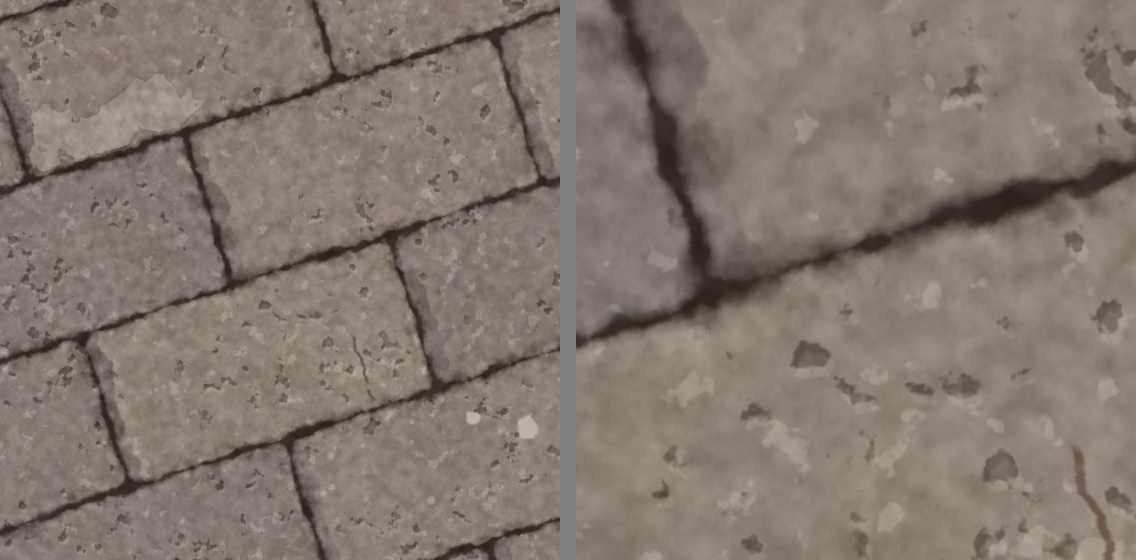
Left: the whole. Right: its middle third, enlarged.
Give the GLSL for this texture, as a three.js fragment shader.

```glsl
varying vec2 vUv;

float hash(vec2 p) {
  vec3 q = fract(vec3(p.xyx) * 0.1031);
  q += dot(q, q.yzx + 33.33);
  return fract((q.x + q.y) * q.z);
}

float noise(vec2 p) {
  vec2 i = floor(p), f = fract(p);
  f = f * f * (3.0 - 2.0 * f);
  return mix(mix(hash(i), hash(i + vec2(1.0, 0.0)), f.x),
             mix(hash(i + vec2(0.0, 1.0)), hash(i + vec2(1.0, 1.0)), f.x), f.y);
}

// Each octave is turned to hide the lattice
float fbm(vec2 p) {
  float sum = 0.0, amp = 0.5;
  for (int i = 0; i < 4; i++) {
    p = mat2(0.8, 0.6, -0.6, 0.8) * p;
    sum += amp * noise(p);
    p = p * 2.03 + 17.3;
    amp *= 0.5;
  }
  return sum / 0.9375;
}

float roundedBox(vec2 p, vec2 halfSize, float radius) {
  vec2 q = abs(p) - halfSize + radius;
  return length(max(q, 0.0)) + min(max(q.x, q.y), 0.0) - radius;
}

// Irregular pale speck
float chip(vec2 p, vec2 center, float radius) {
  float d = length(p - center) + radius * 0.6 * (noise(p * 90.0) - 0.5);
  return 1.0 - smoothstep(radius - 0.004, radius + 0.002, d);
}

void main() {
  vec2 p = vUv;
  vec2 along = vec2(0.951, 0.309);
  vec2 paving = vec2(dot(p, along), dot(p, vec2(-along.y, along.x)));

  // Running bond with wobbly joints
  vec2 wobble = vec2(fbm(p * 26.0 + 40.0), fbm(p * 26.0 + 80.0)) - 0.5;
  vec2 bond = paving + 0.014 * wobble;
  vec2 size = vec2(0.579, 0.2885);
  float row = floor((bond.y - 0.0485) / size.y);
  float column = (bond.x - 0.26) / size.x + 0.5 * mod(row, 2.0);
  vec2 id = vec2(floor(column), row);
  vec2 local = (vec2(fract(column), fract((bond.y - 0.0485) / size.y)) - 0.5) * size;
  float gap = 0.002 + 0.006 * noise(p * 24.0 + 9.0);
  float edge = roundedBox(local, size * 0.5 - gap, 0.02);

  // Stone tone, from cool grey to warm grey
  float tone = 0.5 + 0.5 * cos(2.0 * id.x) * cos(2.4 * id.y);
  vec3 color = mix(vec3(0.512, 0.463, 0.441), vec3(0.555, 0.506, 0.464), tone);
  float grain = fbm(p * 68.0);
  color += 0.045 * (fbm(p * 9.0 + id * 5.0) - 0.5) + 0.15 * (grain - 0.5);
  color += 0.05 * (fbm(p * 140.0 + 6.0) - 0.5);
  color += vec3(0.016, -0.002, -0.016) * (fbm(p * 14.0 + 31.0) - 0.5);

  // Small pits with a lit lower lip, and raised flecks
  float patches = smoothstep(0.4, 0.6, noise(p * 11.0 + 3.0));
  float pit = smoothstep(0.66, 0.76, fbm(p * 46.0 + 11.0)) * patches;
  float lip = smoothstep(0.66, 0.76, fbm((p + vec2(-0.003, 0.006)) * 46.0 + 11.0)) * patches;
  color += 0.06 * lip - 0.17 * pit;
  color += 0.08 * smoothstep(0.68, 0.78, fbm(p * 50.0 + 70.0));

  // Worn borders: dark crumbs and light scraped spots
  float ragged = 0.034 * (fbm(p * 36.0 + 5.0) - 0.5);
  float worn = smoothstep(-0.026, -0.006, edge + ragged);
  float scrape = fbm(p * 52.0 + 21.0) - 0.5;
  color += worn * (0.34 * scrape - 0.028);

  // Chipped bevel on the left side, with a lit rim
  float side = local.x + size.x * 0.5 + ragged;
  float bevel = 1.0 - smoothstep(0.024, 0.032, side);
  vec3 bevelColor = vec3(0.445, 0.393, 0.378) + 0.35 * scrape;
  color = mix(color, bevelColor, bevel * (0.4 + 0.4 * hash(id + 7.0)));
  float rim = smoothstep(0.025, 0.034, side) * (1.0 - smoothstep(0.036, 0.054, side));
  color += 0.035 * rim * tone;

  // Pale mineral crust with a shaded outline
  vec2 crust = (paving - vec2(0.42, 0.687)) / vec2(0.19, 0.062);
  float crustField = 0.95 - length(crust) + 2.6 * (fbm(p * 15.0 + 2.0) - 0.5);
  float crustArea = step(1.5, row) * step(edge, -0.006);
  float outline = smoothstep(0.08, 0.25, crustField) * (1.0 - smoothstep(0.25, 0.36, crustField));
  color -= 0.035 * outline * crustArea;
  vec3 crustColor = vec3(0.62, 0.57, 0.53) + 0.22 * (grain - 0.5);
  color = mix(color, crustColor, 0.85 * smoothstep(0.27, 0.36, crustField) * crustArea);

  // Fine broken crack
  float crackX = 0.634 + 0.25 * (0.4 - p.y) + 0.018 * (fbm(p.yy * 38.0) - 0.5);
  float crack = 1.0 - smoothstep(0.001, 0.0045, abs(p.x - crackX));
  crack *= smoothstep(0.28, 0.29, p.y) * (1.0 - smoothstep(0.395, 0.405, p.y));
  crack *= smoothstep(0.25, 0.5, noise(p.yy * 55.0));
  color = mix(color, vec3(0.36, 0.28, 0.24), 0.75 * crack);

  // Pale chips
  float chips = max(chip(p, vec2(0.844, 0.255), 0.012), chip(p, vec2(0.943, 0.236), 0.02));
  for (int i = 0; i < 6; i++) {
    float k = float(i);
    vec2 center = vec2(0.5, 0.02) + vec2(0.35, 0.2) * vec2(hash(vec2(k, 3.0)), hash(vec2(k, 8.0)));
    chips = max(chips, 0.6 * chip(p, center, 0.005 + 0.005 * hash(vec2(k, 5.0))));
  }
  color = mix(color, vec3(0.75, 0.71, 0.68), 0.9 * chips);

  // Joints: crumbled shade, then a dark core that thins and breaks
  float crumbled = edge + 0.011 * (fbm(p * 72.0 + 50.0) - 0.5);
  color *= 1.0 - 0.2 * smoothstep(-0.008, 0.001, crumbled);
  vec3 earth = vec3(0.21, 0.16, 0.135) + 0.12 * (grain - 0.5);
  color = mix(color, earth, smoothstep(-0.0025, 0.0045, crumbled));

  gl_FragColor = vec4(color, 1.0);
}
```
